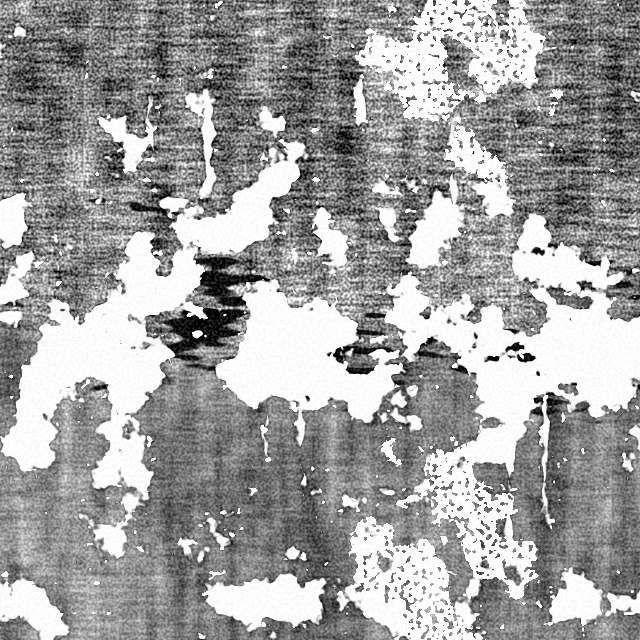
A WebGL 2 fragment shader for this texture:

```glsl
#version 300 es
precision highp float;
// Weathered grey plaster with flaking white paint, drips and dark streaks.

#define BASE_GREY 0.51
#define PAINT_WHITE 0.99
#define DARK_TONE 0.06
#define PATCH_SCALE 8.0
#define BAND_CENTRE 0.52
#define BAND_WIDTH 0.16
#define BAND_COVER 0.06
#define UPPER_COVER -0.43
#define LOWER_COVER -0.27
#define GRAIN 0.55
#define BRUSH 0.42
#define DRIP_COUNT 11

uniform vec2 u_resolution;
out vec4 fragColor;

float hash(vec2 p) {
  vec3 q = fract(p.xyx * 0.1031);
  q += dot(q, q.yzx + 33.33);
  return fract((q.x + q.y) * q.z);
}

float cornerSlope(vec2 cell, vec2 offset) {
  float angle = 6.2832 * hash(cell);
  return dot(vec2(cos(angle), sin(angle)), offset);
}

// Gradient noise, roughly -0.7 to 0.7
float noise(vec2 p) {
  p += 50.0;
  vec2 i = floor(p), f = fract(p);
  vec2 w = f * f * f * (f * (f * 6.0 - 15.0) + 10.0);
  vec2 e = vec2(1.0, 0.0);
  return mix(
    mix(cornerSlope(i, f), cornerSlope(i + e.xy, f - e.xy), w.x),
    mix(cornerSlope(i + e.yx, f - e.yx), cornerSlope(i + e.xx, f - e.xx), w.x), w.y);
}

float fbm(vec2 p) {
  float sum = 0.0, amp = 1.0;
  for (int i = 0; i < 5; i++) {
    sum += amp * noise(p);
    p = mat2(1.6, 1.2, -1.2, 1.6) * p + 7.3;
    amp *= 0.54;
  }
  return sum;
}

// Ragged vertical runs of paint; positive inside
float drips(vec2 uv) {
  float field = -1.0;
  float wobble = 0.006 * noise(uv * vec2(9.0, 14.0)) + 0.008 * noise(uv * 45.0);
  for (int i = 0; i < DRIP_COUNT; i++) {
    float id = float(i);
    float x = fract(0.235 + 0.618 * id);
    float top = mix(0.25, 1.05, hash(vec2(id, 3.0)));
    float len = mix(0.08, 0.28, hash(vec2(id, 8.0)));
    float width = mix(0.0005, 0.007, hash(vec2(id, 5.0)));
    float across = abs(uv.x - x + wobble) - width;
    float along = abs(uv.y - top + 0.5 * len) - 0.5 * len;
    field = max(field, -max(across, along * 0.2));
  }
  return field * 22.0;
}

// Slanted areas where the top coat has peeled; 0 to 1
float peels(vec2 uv, float ragged) {
  float mask = 0.0;
  vec2 along = normalize(vec2(0.65, -0.76));
  for (int i = 0; i < 4; i++) {
    float id = float(i);
    vec2 centre = vec2(0.67 + 0.07 * mod(id, 2.0), 0.87 + 0.1 * mod(id, 2.0));
    if (i > 1) centre = vec2(0.72 - 0.06 * (id - 2.0), 0.21 - 0.15 * (id - 2.0));
    vec2 d = uv - centre;
    vec2 local = vec2(dot(d, along), dot(d, vec2(-along.y, along.x)));
    float r = length(local / vec2(0.14, 0.055)) + 1.1 * ragged;
    mask = max(mask, 1.0 - smoothstep(0.85, 1.05, r));
  }
  return mask;
}

void main() {
  vec2 uv = gl_FragCoord.xy / u_resolution.y;
  float broad = fbm(uv * 3.0 + 4.0);
  float ragged = fbm(uv * 13.0 + 21.0);
  float upper = smoothstep(0.38, 0.6, uv.y + 0.15 * broad);

  // Heavily worn horizontal band
  float bandOffset = (uv.y - BAND_CENTRE + 0.1 * (uv.x - 0.4) + 0.12 * broad) / BAND_WIDTH;
  float band = exp(-bandOffset * bandOffset * bandOffset * bandOffset);

  // Plaster: stains, brush marks and grain
  float brush = noise(uv * vec2(14.0, 150.0)) + 0.4 * noise(uv * vec2(40.0, 90.0));
  float grain = noise(uv * 235.0 + 0.37);
  float stain = noise(uv * vec2(26.0, 3.0)) + 0.6 * noise(uv * vec2(70.0, 6.0));
  float tone = BASE_GREY + 0.2 * broad + 0.24 * stain;
  tone += BRUSH * mix(0.35, 1.0, upper) * brush + GRAIN * mix(0.5, 1.0, upper) * grain;
  tone += 0.12 * fbm(uv * 30.0);

  // Dark exposed streaks
  float streak = 0.8 * noise(uv * vec2(17.0, 72.0)) + 0.85 * fbm(uv * vec2(5.0, 8.0) + 40.0);
  float dark = smoothstep(0.08, 0.3, streak + 0.75 * (band - 1.0));
  tone = mix(tone, DARK_TONE + 0.3 * grain, dark);

  // Paint patches, positive inside
  float peel = peels(uv, ragged);
  float paint = fbm(uv * PATCH_SCALE + 11.0);
  paint += mix(mix(LOWER_COVER, UPPER_COVER, upper), BAND_COVER, band);
  paint += band * (0.4 * ragged + 0.3 * noise(uv * vec2(16.0, 55.0)));
  float pepper = smoothstep(0.02, 0.35, noise(uv * 120.0) + 0.5 * ragged);
  paint = mix(paint, 0.3 + 0.5 * ragged - 0.65 * pepper, peel);
  paint = max(paint, drips(uv) + 0.25 * ragged);

  // Small flecks gather around patches
  float fleck = noise(uv * 62.0 + 9.0) + 0.5 * noise(uv * 130.0) + 0.2 * brush;
  fleck += 0.85 * min(paint, 0.1) - 0.3;

  float cover = max(smoothstep(-0.03, 0.04, paint), smoothstep(-0.02, 0.1, fleck));
  float rim = smoothstep(-0.12, -0.02, max(paint, fleck)) * (1.0 - cover);
  tone -= 0.14 * rim;

  float shade = mix(clamp(tone, 0.0, 1.0), PAINT_WHITE + 0.05 * grain, cover);
  fragColor = vec4(vec3(clamp(shade, 0.0, 1.0)), 1.0);
}
```
